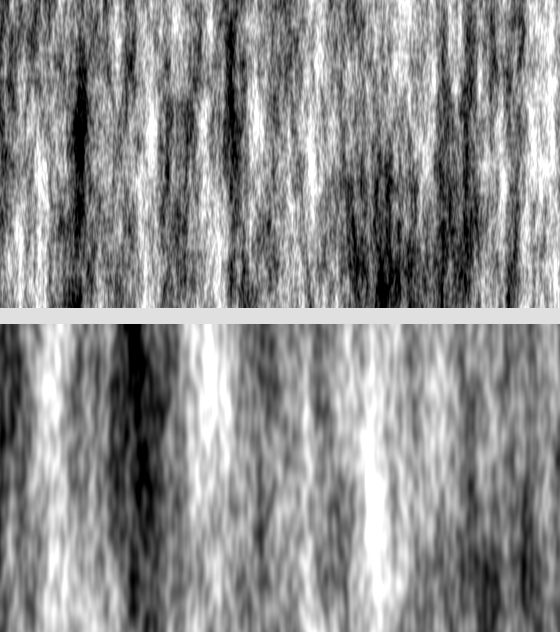
Top: the whole. Bottom: its middle third, enlarged.
Write a WebGL 1 fragment shader that draws this texture.

```glsl
precision highp float;
// Grey vertical fibres: stretched gradient noise from long bands to crisp grain.

uniform vec2 u_resolution;

const int OCTAVES = 6;
const vec2 BASE_FREQUENCY = vec2(8.0, 0.42); // cells per canvas height
const vec2 LACUNARITY = vec2(1.8, 2.45);     // finer grain is less stretched
const float GAIN = 0.84;
const vec2 OCTAVE_SHIFT = vec2(17.37, 9.71);
const float MEAN_GREY = 0.53;
const float CONTRAST = 1.1;
const float SWAY = 0.007;                    // sideways wander of the fibres
const vec2 SWAY_FREQUENCY = vec2(9.0, 4.0);
const float TAU = 6.2831853;

float hash(vec2 cell) {
    vec3 p = fract(vec3(cell.xyx) * vec3(0.1031, 0.1030, 0.0973));
    p += dot(p, p.yzx + 33.33);
    return fract((p.x + p.y) * p.z);
}

// Dot product of a cell corner's random unit gradient and the offset from it
float cornerSlope(vec2 cell, vec2 offset) {
    float angle = TAU * hash(cell);
    return dot(vec2(cos(angle), sin(angle)), offset);
}

float gradientNoise(vec2 p) {
    vec2 cell = floor(p);
    vec2 f = p - cell;
    vec2 blend = f * f * f * (f * (f * 6.0 - 15.0) + 10.0);
    vec2 right = vec2(1.0, 0.0);
    vec2 up = vec2(0.0, 1.0);
    float low = mix(cornerSlope(cell, f),
                    cornerSlope(cell + right, f - right), blend.x);
    float high = mix(cornerSlope(cell + up, f - up),
                     cornerSlope(cell + 1.0, f - 1.0), blend.x);
    return mix(low, high, blend.y);
}

// Sum of octaves, scaled so its spread does not depend on the gain
float fibres(vec2 p) {
    vec2 frequency = BASE_FREQUENCY;
    vec2 shift = OCTAVE_SHIFT;
    float amplitude = 1.0;
    float sum = 0.0;
    float power = 0.0;
    for (int i = 0; i < OCTAVES; i++) {
        sum += amplitude * gradientNoise(p * frequency + shift);
        power += amplitude * amplitude;
        frequency *= LACUNARITY;
        shift += OCTAVE_SHIFT;
        amplitude *= GAIN;
    }
    return sum / sqrt(power);
}

void main() {
    vec2 p = gl_FragCoord.xy / u_resolution.y;
    p.x += SWAY * gradientNoise(p * SWAY_FREQUENCY + 50.3);
    float grey = clamp(MEAN_GREY + CONTRAST * fibres(p), 0.0, 1.0);
    gl_FragColor = vec4(vec3(grey), 1.0);
}
```
